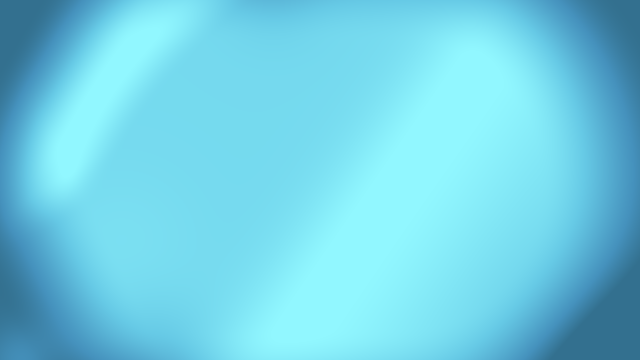
This background is drawn by a WebGL 1 fragment shader. Its source:

```glsl
precision highp float;
// Soft cyan light bands glowing inside a blurred, dark teal border.
uniform vec2 u_resolution;

// Round soft spot that is 1 at its centre.
float glow(vec2 p, vec2 centre, float radius) {
    vec2 q = (p - centre) / radius;
    return exp(-dot(q, q));
}

// Wide diagonal beam, steeper on its left side.
float wideBeam(vec2 p) {
    float side = dot(p, vec2(0.823, -0.568)) - 0.62;
    float q = side / (side < 0.0 ? 0.15 : 0.32);
    return exp(-q * q);
}

// Curved streak at the upper left with a crisp right edge and a cut lower end.
float curvedStreak(vec2 p) {
    float u = p.y - 0.537;
    float across = p.x - (0.185 + 0.33 * u + 0.8 * u * u);
    float leftFade = exp(-pow(min(across, 0.0) / 0.16, 2.0));
    float rightFade = 1.0 - smoothstep(0.0, 0.13 + 0.14 * max(u, 0.0), across);
    float lowerEnd = smoothstep(-0.04, 0.08, dot(p, vec2(-0.528, 0.849)) - 0.269);
    return leftFade * rightFade * lowerEnd;
}

// Light left inside the rounded right side and two slanted left edges.
float borderMask(vec2 p) {
    float rounded = length(vec2(max(p.x - 1.1, 0.0), p.y - 0.485)) - 0.6;
    float upperLeft = dot(p, vec2(-0.857, 0.514)) - 0.286;
    float lowerLeft = dot(p, vec2(-0.895, -0.448)) + 0.251;
    return (1.0 - smoothstep(-0.2, 0.2, rounded))
         * (1.0 - smoothstep(-0.13, 0.13, upperLeft))
         * (1.0 - smoothstep(-0.17, 0.17, lowerLeft));
}

// Teal to pale cyan ramp.
vec3 ramp(float tone) {
    vec3 deepTeal = vec3(0.20, 0.44, 0.56);
    vec3 blue = vec3(0.27, 0.57, 0.74);
    vec3 cyan = vec3(0.40, 0.79, 0.90);
    vec3 paleCyan = vec3(0.57, 0.97, 1.0);
    vec3 colour = mix(deepTeal, blue, clamp(tone / 0.2, 0.0, 1.0));
    colour = mix(colour, cyan, clamp((tone - 0.2) / 0.4, 0.0, 1.0));
    return mix(colour, paleCyan, clamp((tone - 0.6) / 0.4, 0.0, 1.0));
}

void main() {
    vec2 p = gl_FragCoord.xy / u_resolution * vec2(16.0 / 9.0, 1.0);

    // Beams over an even interior
    float light = 0.74 + 0.28 * wideBeam(p) + 0.28 * curvedStreak(p);
    light += 0.05 * glow(p, vec2(0.34, 0.32), 0.2);
    float tone = light * borderMask(p);

    // Shadows along the top and bottom edges
    tone -= 0.12 * glow(p, vec2(0.76, 1.03), 0.14);
    tone -= 0.25 * glow(p, vec2(0.42, -0.05), 0.17);
    tone -= 0.35 * glow(p, vec2(1.7, -0.05), 0.3);

    // Faint light in the lower left corner
    tone = max(tone, 0.0) + 0.18 * glow(p, vec2(0.06, 0.0), 0.1);

    gl_FragColor = vec4(ramp(tone), 1.0);
}
```
